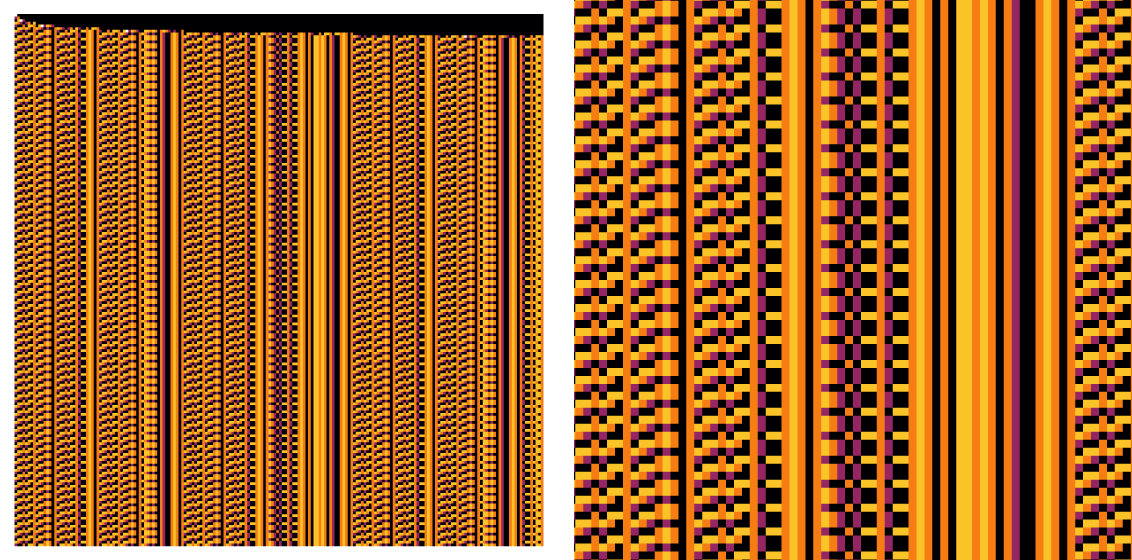
Left, the full canvas; right, a detail of the centre.
Give the GLSL for this pattern, as a WebGL 2 fragment shader.

```glsl
#version 300 es
precision highp float;

uniform vec2 u_resolution;
out vec4 fragColor;

// Layout, in fractions of the canvas
const vec2 GRID_MIN = vec2(0.0260, 0.0247);
const vec2 GRID_MAX = vec2(0.9740, 0.9752);
const float CELLS = 200.0;
const int SAMPLES = 4;

// Letters of the substitution
const int BLACK = 0;
const int SEED = 4;
const int LETTERS = 6;
const int CYCLE = 3;

// Each letter is replaced by a left and a right child
const int LEFT_CHILD[LETTERS] = int[LETTERS](1, 2, 0, 0, 2, 4);
const int RIGHT_CHILD[LETTERS] = int[LETTERS](3, 0, 1, 3, 5, 2);

const vec3 PAPER = vec3(1.0);
const vec3 INK[LETTERS] = vec3[LETTERS](
    vec3(0.00, 0.00, 0.01),  // black
    vec3(0.98, 0.77, 0.16),  // yellow
    vec3(0.59, 0.15, 0.39),  // purple
    vec3(0.96, 0.49, 0.08),  // orange
    vec3(0.99, 1.00, 0.94),  // seed
    vec3(0.96, 0.49, 0.08)   // sprout
);

int bitLength(int n) {
    int bits = 0;
    for (int i = 0; i < 8; i++) {
        if ((n >> i) > 0) bits = i + 1;
    }
    return bits;
}

// Letter at a column after "row" rounds of substitution
int letterAt(int column, int row) {
    int bits = bitLength(column);
    if (bits > row) return BLACK;

    // The leftmost column cycles through three letters after the seed
    int start = row - bits;
    int letter = start == 0 ? SEED : (start + 1) % CYCLE;

    // The binary digits of the column choose the children
    for (int i = 7; i >= 0; i--) {
        if (i >= bits) continue;
        bool goRight = ((column >> i) & 1) == 1;
        letter = goRight ? RIGHT_CHILD[letter] : LEFT_CHILD[letter];
    }
    return letter;
}

vec3 patternColor(vec2 uv) {
    vec2 p = (uv - GRID_MIN) / (GRID_MAX - GRID_MIN);
    if (any(lessThan(p, vec2(0.0))) || any(greaterThanEqual(p, vec2(1.0)))) {
        return PAPER;
    }
    // Rows run downward from the top edge
    ivec2 cell = ivec2(floor(vec2(p.x, 1.0 - p.y) * CELLS));
    return INK[letterAt(cell.x, cell.y)];
}

void main() {
    // Average samples across the fragment to smooth cell edges
    vec3 sum = vec3(0.0);
    for (int j = 0; j < SAMPLES; j++) {
        for (int i = 0; i < SAMPLES; i++) {
            vec2 offset = (vec2(i, j) + 0.5) / float(SAMPLES) - 0.5;
            sum += patternColor((gl_FragCoord.xy + offset) / u_resolution);
        }
    }
    fragColor = vec4(sum / float(SAMPLES * SAMPLES), 1.0);
}
```
